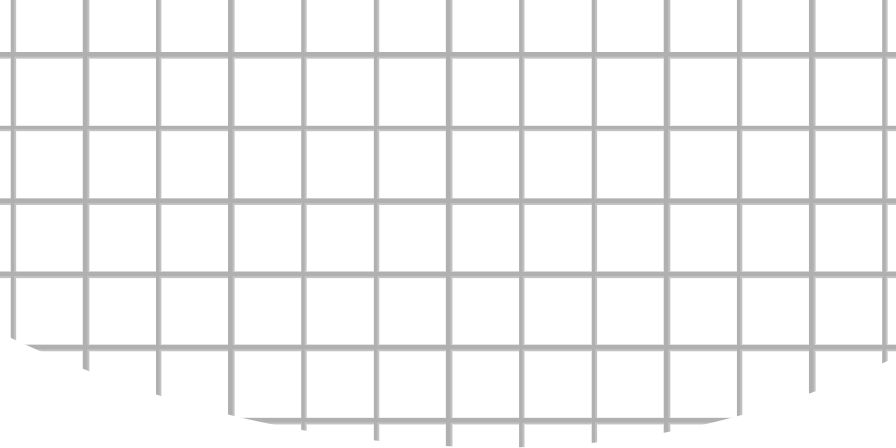
Give the GLSL for this pattern, as a Shadertoy shader.

```glsl
// Draws a grey square grid on white, cut off below by a shallow lopsided arc.

const vec3 PAPER = vec3(1.0);
const vec3 INK = vec3(0.69);
const vec3 RIM = vec3(0.76);

// All lengths are in canvas heights.
const vec2 PITCH = vec2(0.1621, 0.1633);
const vec2 ORIGIN = vec2(1.0026, 0.0600);
const float THIN = 0.0121;
const float WIDE = 0.0148;
const float RIM_WIDTH = 0.0045;
const vec2 ARC_BOTTOM = vec2(1.120, 0.0013);
const float LEFT_RADIUS = 2.578;
const float RIGHT_RADIUS = 2.018;

// Coverage of a signed distance, negative inside.
float coverage(float dist, float pixel) {
    return clamp(0.5 - dist / pixel, 0.0, 1.0);
}

// Signed offset from the nearest line of a repeated set.
float lineOffset(float coord, float index, float origin, float pitch) {
    return coord - origin - index * pitch;
}

// A line with a paler rim along its positive side.
vec3 stroke(float offset, float width, float pixel) {
    float body = coverage(abs(offset) - 0.5 * width, pixel);
    float rim = coverage(0.5 * width - RIM_WIDTH - offset, pixel);
    return mix(PAPER, mix(INK, RIM, rim), body);
}

// Uneven rhythm of wide columns, symmetric about the middle one.
float columnWidth(float index) {
    float phase = abs(fract(index * 0.375 + 0.5) - 0.5);
    return mix(WIDE, THIN, step(0.19, phase));
}

// One row is thinner than the others.
float rowWidth(float index) {
    return mix(THIN, WIDE, step(0.5, abs(index - 4.0)));
}

// Distance below the arc: two circles that share their lowest point.
float arcDistance(vec2 p, vec2 bottom) {
    float radius = p.x < bottom.x ? LEFT_RADIUS : RIGHT_RADIUS;
    return length(p - bottom - vec2(0.0, radius)) - radius;
}

void mainImage(out vec4 fragColor, in vec2 fragCoord) {
    float pixel = 1.0 / iResolution.y;
    vec2 p = fragCoord * pixel;

    // Grid
    vec2 index = round((p - ORIGIN) / PITCH);
    float across = lineOffset(p.x, index.x, ORIGIN.x, PITCH.x);
    float up = lineOffset(p.y, index.y, ORIGIN.y, PITCH.y);
    vec3 columns = stroke(across, columnWidth(index.x), pixel);
    vec3 rows = stroke(-up, rowWidth(index.y), pixel);
    vec3 grid = min(columns, rows);

    // Curved lower edge
    float inside = coverage(arcDistance(p, ARC_BOTTOM), pixel);
    fragColor = vec4(mix(PAPER, grid, inside), 1.0);
}
```
